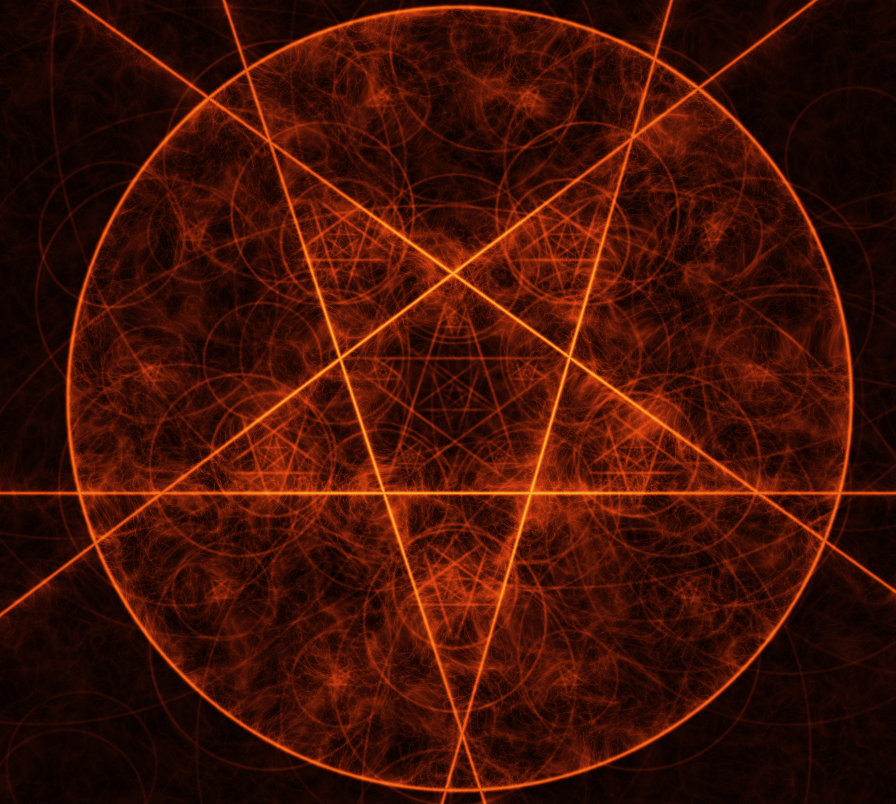
A WebGL 2 fragment shader for this background:

```glsl
#version 300 es
precision highp float;
// A glowing five-armed lattice inside a large ring, like an ember fractal.
// Plane is folded into mirrored fifths for nested stars and rings, then
// ridged noise adds filaments; summed heat is mapped through a fire palette.
uniform vec2 u_resolution;
out vec4 fragColor;

const float TAU = 6.2831853;
const float FIFTH = TAU / 5.0;
const float APOTHEM = 0.1214;   // of the central pentagon
const float SHRINK = 0.382;     // ratio between nested pentagons
const vec3 FIRE[6] = vec3[6](
  vec3(0.028, 0.006, 0.004), vec3(0.24, 0.052, 0.018), vec3(0.50, 0.13, 0.035),
  vec3(0.82, 0.24, 0.06), vec3(0.93, 0.45, 0.09), vec3(0.95, 0.74, 0.2));
// Small rotation of each long line away from perfect symmetry
const float TILT[5] = float[5](0.0, 0.036, 0.005, 0.018, 0.0);

float hash(vec2 p) {
  vec3 q = fract(vec3(p.xyx) * 0.1031);
  q += dot(q, q.yzx + 33.33);
  return fract((q.x + q.y) * q.z);
}

float noise(vec2 p) {
  vec2 i = floor(p), f = fract(p);
  f = f * f * (3.0 - 2.0 * f);
  return mix(mix(hash(i), hash(i + vec2(1, 0)), f.x),
             mix(hash(i + vec2(0, 1)), hash(i + vec2(1, 1)), f.x), f.y);
}

// Thin bright ridges over several octaves, bent by a low frequency warp
float filaments(vec2 p) {
  float sum = 0.0, amp = 0.5;
  p += 0.9 * vec2(noise(p * 0.8 + 7.0), noise(p * 0.8 + 31.0));
  for (int i = 0; i < 5; i++) {
    float ridge = 1.0 - abs(2.0 * noise(p) - 1.0);
    sum += amp * pow(ridge, 7.0);
    p = mat2(0.8, 0.6, -0.6, 0.8) * p * 1.9 + 13.7;
    amp *= 0.82;
  }
  return sum;
}

vec2 polar(float r, float a) { return r * vec2(cos(a), sin(a)); }

float glow(float d, float width) { return exp(-d * d / (width * width)); }

// Rises like x at first, then levels off at the limit
float soften(float x, float limit) { return limit * (1.0 - exp(-x / limit)); }

float ring(vec2 p, vec2 centre, float radius, float width) {
  return glow(length(p - centre) - radius, width);
}

// Five finite chords surrounding a pentagon
float star(vec2 p, float apothem, float width) {
  float sum = 0.0;
  for (int k = 0; k < 5; k++) {
    vec2 n = polar(1.0, FIFTH * float(k));
    float along = abs(dot(p, vec2(-n.y, n.x))) / apothem;
    sum += glow(dot(p, n) - apothem, width) * (1.0 - smoothstep(1.2, 3.2, along));
  }
  return sum;
}

// Small star with a smaller star nested inside it and a soft halo
float rosette(vec2 p, float apothem, float width) {
  return star(p, apothem, width) + 0.6 * star(-p, apothem * SHRINK, width * 0.8)
       + 0.25 * glow(length(p), apothem * 2.0);
}

vec3 fire(float heat) {
  vec3 c = FIRE[0];
  for (int i = 1; i < 6; i++) c = mix(c, FIRE[i], clamp(heat * 5.0 - float(i - 1), 0.0, 1.0));
  return c;
}

void main() {
  vec2 p = (gl_FragCoord.xy - 0.5 * u_resolution) / u_resolution.y;
  vec2 s = p - vec2(0.0087, 0.008);
  float radius = length(s);

  // Mirrored fifth: x axis runs out along an arm, FIFTH / 2 is the gap axis
  float turn = atan(s.y, s.x) + TAU / 4.0;
  vec2 q = polar(radius, abs(mod(turn + FIFTH * 0.5, FIFTH) - FIFTH * 0.5));
  vec2 gap = polar(1.0, FIFTH * 0.5);

  // Long lines, each with a ragged band on its inner side
  float lines = 0.0, band = 0.0;
  for (int k = 0; k < 5; k++) {
    vec2 n = polar(1.0, FIFTH * float(k) - TAU / 4.0 + TILT[k]);
    float d = dot(s, n) - APOTHEM - 0.07 * TILT[k];
    lines = max(lines, glow(d, 0.0023));
    band = max(band, exp(-abs(d + 0.005) / 0.014));
  }
  lines *= mix(0.95, 0.66, smoothstep(0.16, 0.36, radius));
  band *= mix(1.0, 0.5, smoothstep(0.15, 0.45, radius));

  // Outer ring with an inner fringe
  float rim = length(p - vec2(0.0145, 0.004)) - 0.487;
  float inside = 1.0 - smoothstep(-0.006, 0.006, rim);
  float fringe = inside * exp(rim / 0.014);

  // Rings and rosettes repeated in every fifth
  vec2 tip = vec2(0.237, 0.0), bud = vec2(0.352, 0.142);
  float rings = ring(q, tip, 0.077, 0.002) + ring(q, vec2(0.28, 0.0), 0.113, 0.0018)
    + 0.6 * ring(q, vec2(0.36, 0.0), 0.15, 0.0018) + 0.7 * ring(q, gap * 0.155, 0.083, 0.0018)
    + 0.5 * ring(q, gap * 0.39, 0.15, 0.0018) + 0.5 * ring(q, bud, 0.06, 0.0018)
    + 0.6 * ring(q, gap * 0.17, 0.105, 0.0016);
  float stars = 0.6 * rosette(q - tip, 0.023, 0.0018) + 0.26 * rosette(q - bud, 0.0075, 0.0017)
    + 0.3 * rosette(q - gap * 0.094, 0.0085, 0.0015);

  // Nested stars in the centre, alternately flipped
  float size = APOTHEM, side = 1.0, nested = 0.0;
  for (int i = 0; i < 3; i++) {
    size *= SHRINK;
    side = -side;
    nested += star(q * side, size, 0.0019) * (0.6 - 0.17 * float(i));
  }

  // Scattered faint arcs of many sizes
  float arcs = 0.0;
  for (int i = 0; i < 26; i++) {
    vec2 seed = vec2(float(i) * 3.7, 11.0);
    vec2 c = (vec2(hash(seed), hash(seed + 5.3)) - 0.5) * vec2(1.3, 1.1);
    float r = mix(0.06, 0.7, pow(hash(seed + 9.1), 2.0));
    arcs += ring(p, c, r, 0.0018) * mix(0.12, 0.34, hash(seed + 2.9));
  }

  // Heat of the wisps: strongest by lines, ring, arm stars and crossings
  float density = mix(0.13, 0.42, inside) + 0.6 * band + 0.5 * fringe
    + 0.4 * glow(length(q - tip), 0.07) + 0.42 * glow(length(q - gap * 0.16), 0.05)
    + 0.2 * glow(length(q - bud), 0.06) + 0.22 * glow(length(q - vec2(0.38, 0.0)), 0.06);
  density *= mix(1.0, 0.6, glow(radius, 0.07)) * mix(0.65, 1.2, noise(p * 7.0 + 3.0));
  float wisps = 0.4 * filaments(p * 9.0 + 20.0) + 0.75 * filaments(p * 24.0 + 50.0);
  float broken = mix(0.45, 1.1, noise(p * 26.0 + 80.0));

  // Soft parts level off below yellow so that only the lines reach it
  float soft = density * wisps + 0.42 * rings * broken + stars * mix(0.7, 1.0, broken)
    + nested * broken + arcs * broken * mix(0.6, 1.0, inside) + 0.12 * band + 0.1 * fringe;
  float sharp = max(lines, 0.7 * glow(rim, 0.0026));
  float heat = 1.0 - (1.0 - soften(soft, 0.75)) * (1.0 - sharp);
  fragColor = vec4(fire(heat), 1.0);
}
```
